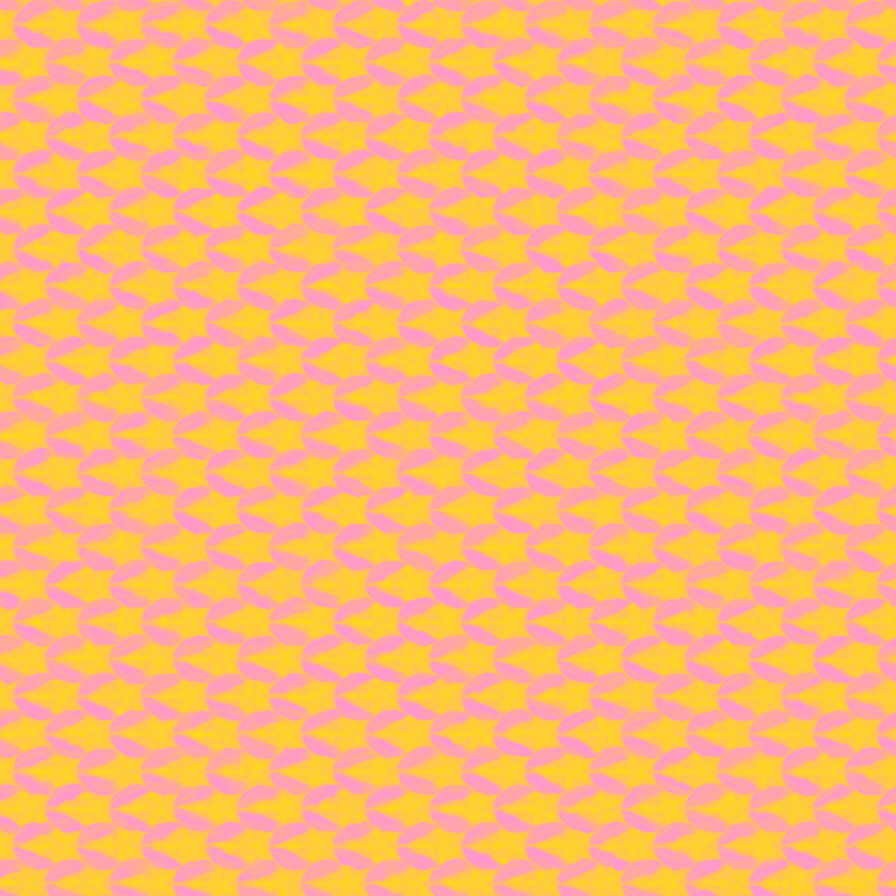
This pattern is drawn by a WebGL 2 fragment shader. Its source:

```glsl
#version 300 es
precision highp float;
// Staggered rows of streaked pink two-lobed petals opening onto golden stars.
uniform vec2 u_resolution;
out vec4 fragColor;

const vec2 REPEATS = vec2(14.0, 24.0);    // petals across, rows down
const vec2 PHASE = vec2(0.19, 0.34);      // shift of the lattice
const float ROW_STEP = 14.0 / 24.0;       // row height in petal widths
const vec3 YELLOW = vec3(1.0, 0.84, 0.12);
const vec3 PINK = vec3(1.0, 0.595, 0.80);

float hash(vec2 p) {
    vec3 a = fract(vec3(p.xyx) * 0.1031);
    a += dot(a, a.yzx + 33.33);
    return fract((a.x + a.y) * a.z);
}

float noise(vec2 p) {
    vec2 i = floor(p), f = fract(p);
    f = f * f * (3.0 - 2.0 * f);
    return mix(mix(hash(i), hash(i + vec2(1, 0)), f.x),
               mix(hash(i + vec2(0, 1)), hash(i + vec2(1, 1)), f.x), f.y);
}

// Soft round spot with the given radii
float spot(vec2 p, vec2 radii) {
    p /= radii;
    return exp(-dot(p, p));
}

// Streaks fanning out from the left tip, different in every cell
float streaks(vec2 q, vec2 cell) {
    vec2 d = q + vec2(0.16, 0.0);
    vec2 fan = vec2(atan(d.y, d.x) * 8.0, length(d) * 3.5);
    vec2 shift = 40.0 + 50.0 * vec2(hash(cell), hash(cell + 17.0));
    return 0.65 * noise(fan + shift) + 0.35 * noise(fan * 2.1 + shift.yx);
}

// Pinkness of one petal: an oval split by a wedge that widens to the right
float petal(vec2 q, vec2 cell) {
    float tint = hash(cell + 5.0);
    float oval = length((q - vec2(0.46, 0.0)) / vec2(0.46, 0.385));
    float body = 1.0 - smoothstep(0.90, 1.02, oval);
    float wedge = 0.01 + (0.34 + 0.14 * tint) * max(q.x - 0.13, 0.0);
    float lobes = smoothstep(-0.04, 0.05, abs(q.y) - wedge);
    float fade = 1.0 - smoothstep(0.52, 0.88, q.x);
    float shade = 0.42 + 0.12 * tint + 0.62 * streaks(q, cell);
    shade += 0.14 * spot(q - vec2(0.28, -0.13), vec2(0.25, 0.10));
    return body * lobes * fade * shade;
}

// Change of warmth in the gold: five-pointed star and bright gaps
float goldShade(vec2 q) {
    vec2 d = q - vec2(0.77, 0.0);
    float point = 0.18 + 0.06 * cos(5.0 * (atan(d.y, d.x) - 3.14159));
    float star = 1.0 - smoothstep(-0.03, 0.05, length(d) - point);
    float gaps = spot(q - vec2(0.42, 0.0), vec2(0.13, 0.04))
               + spot(vec2(q.x - 0.63, abs(q.y) - 0.26), vec2(0.08, 0.05));
    return -0.13 * star - 0.25 * gaps;
}

void main() {
    vec2 uv = gl_FragCoord.xy / u_resolution;
    vec2 grid = uv * REPEATS - PHASE;
    float nearestRow = floor(grid.y + 0.5);

    // Small uneven wobble of the outlines
    vec2 wobble = vec2(noise(uv * 110.0), noise(uv * 110.0 + 71.0)) - 0.5;

    // Gather the petals of this row and both neighbours
    float pinkness = 0.0;
    float gold = 0.25;
    for (int i = -1; i <= 1; i++) {
        float row = nearestRow + float(i);
        float x = grid.x - 0.5 * mod(row + 1.0, 2.0);
        vec2 cell = vec2(floor(x), row) + 30.0;
        vec2 q = vec2(fract(x), (grid.y - row) * ROW_STEP);
        q += 0.05 * wobble * smoothstep(0.0, 0.1, q.x) * smoothstep(1.0, 0.9, q.x);
        pinkness = max(pinkness, petal(q, cell));
        gold += goldShade(q);
    }

    // Mottling over the gold, then blend gold to pink
    float mottle = noise(uv * vec2(170.0, 210.0)) - 0.5;
    gold += 0.22 * mottle;
    float blend = mix(gold, 1.0, clamp(pinkness, 0.0, 1.0));
    blend += 0.06 * (noise(uv * 260.0 + 9.0) - 0.5);
    vec3 color = mix(YELLOW, PINK, clamp(blend, -0.18, 1.02));
    fragColor = vec4(clamp(color, 0.0, 1.0), 1.0);
}
```
